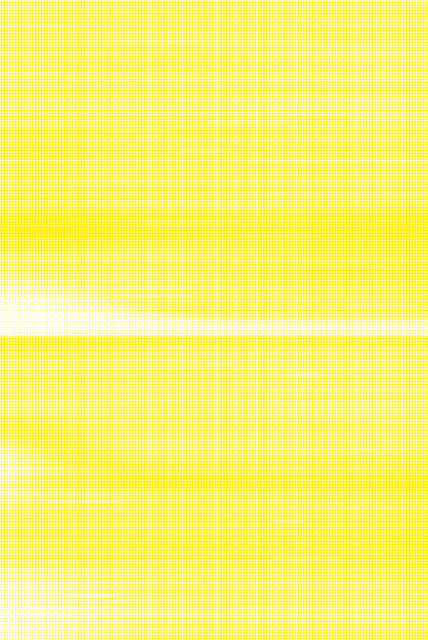
A Shadertoy shader for this background:

```glsl
const vec3 PAPER = vec3(0.995, 0.997, 0.99);
const vec3 INK = vec3(0.992, 0.932, 0.0);
const float DOTS_ACROSS = 150.0;   // halftone cells along the width
const float DOT_SOFTNESS = 0.14;   // half width of the dot edge
const float FOOTPRINT = 1.5;       // filter width in pixels
const float BASE_INK = 0.53;       // ink share away from bands and glows
const float TONE_CONTRAST = 0.88;  // offsets the steep middle of the dot screen
const float STREAK_AMOUNT = 0.08;
const float WEAVE_AMOUNT = 0.09;   // uneven tone of single rows and columns
const float SEAM_CHANCE = 0.07;    // share of rows that carry a pale dash
const float SEAM_LIFT = 0.09;
const int SAMPLES = 5;             // samples per pixel side
const float TAU = 6.2831853;

float hash(vec2 p) {
    vec3 q = fract(vec3(p.xyx) * 0.1031);
    q += dot(q, q.yzx + 33.33);
    return fract((q.x + q.y) * q.z);
}

float noise(vec2 p) {
    vec2 i = floor(p), f = fract(p);
    f = f * f * (3.0 - 2.0 * f);
    return mix(mix(hash(i), hash(i + vec2(1, 0)), f.x),
               mix(hash(i + vec2(0, 1)), hash(i + vec2(1, 1)), f.x), f.y);
}

float blob(vec2 p, vec2 centre, vec2 radius) {
    vec2 q = (p - centre) / radius;
    return exp(-dot(q, q));
}

float band(float y, float centre, float radius) {
    float q = (y - centre) / radius;
    return exp(-q * q);
}

// Bright beam: crisp lower edge, soft top that opens towards the left
float beam(vec2 p) {
    float opening = 1.0 - smoothstep(0.0, 0.5, p.x);
    float top = mix(0.511, 0.592, opening);
    float body = smoothstep(0.470, 0.482, p.y) * (1.0 - smoothstep(0.488, top, p.y));
    return body * mix(0.34, 0.50, opening);
}

float inkDensity(vec2 p) {
    float d = BASE_INK;

    // Dark bands and patches
    d += 0.10 * band(p.y, 0.636, 0.034);
    d += 0.20 * blob(p, vec2(0.11, 0.643), vec2(0.17, 0.026));
    d += 0.09 * blob(p, vec2(0.08, 0.745), vec2(0.10, 0.050));
    d += 0.11 * blob(p, vec2(1.00, 0.640), vec2(0.25, 0.035));
    d += 0.10 * blob(p, vec2(0.90, 0.560), vec2(0.40, 0.045));
    d += 0.14 * band(p.y, 0.466, 0.012);
    d += 0.07 * blob(p, vec2(0.00, 0.455), vec2(0.30, 0.020));
    float slope = 0.325 - 0.075 * smoothstep(0.0, 0.4, p.x);
    d += 0.11 * band(p.y, slope, 0.030);
    d += 0.10 * blob(p, vec2(1.00, 0.245), vec2(0.16, 0.030));
    d += 0.10 * band(p.y, 0.148, 0.034);
    d += 0.09 * blob(p, vec2(1.00, 0.155), vec2(0.15, 0.050));

    // Pale glows
    d -= 0.20 * blob(p, vec2(0.00, 0.265), vec2(0.07, 0.050));
    d -= 0.33 * blob(p, vec2(0.00, 0.030), vec2(0.24, 0.080));
    d -= 0.08 * blob(p, vec2(0.35, 0.565), vec2(0.25, 0.030));
    d -= beam(p);

    // Fine horizontal streaks
    d += STREAK_AMOUNT * (noise(p * vec2(2.5, 95.0)) - 0.5);
    return clamp(mix(0.5, d, TONE_CONTRAST), 0.07, 0.93);
}

// Short pale dashes scattered over the rows
float seam(float x, float row) {
    float start = hash(vec2(row, 7.0));
    float size = 0.05 + 0.15 * hash(vec2(row, 19.0));
    float present = step(hash(vec2(row, 31.0)), SEAM_CHANCE);
    return present * step(start, x) * step(x, start + size);
}

// Slight tone change from one thread to the next, in both directions
float weave(vec2 cell) {
    float column = hash(vec2(floor(cell.x), 53.0));
    float row = hash(vec2(71.0, floor(cell.y)));
    return WEAVE_AMOUNT * (column + row - 1.0);
}

void mainImage(out vec4 fragColor, in vec2 fragCoord) {
    vec2 uv = fragCoord / iResolution.xy;
    float density = inkDensity(uv);

    // Average the dot screen over the pixel
    float coverage = 0.0;
    for (int j = 0; j < SAMPLES; j++) {
        for (int i = 0; i < SAMPLES; i++) {
            vec2 offset = FOOTPRINT * ((vec2(i, j) + 0.5) / float(SAMPLES) - 0.5);
            vec2 cell = (fragCoord + offset) / iResolution.x * DOTS_ACROSS;
            vec2 wave = cos(TAU * cell);
            float dots = 0.5 + 0.25 * (wave.x + wave.y);
            float level = density + weave(cell) - SEAM_LIFT * seam(uv.x, floor(cell.y));
            coverage += smoothstep(-DOT_SOFTNESS, DOT_SOFTNESS, level - dots);
        }
    }
    coverage /= float(SAMPLES * SAMPLES);

    fragColor = vec4(mix(PAPER, INK, coverage), 1.0);
}
```
